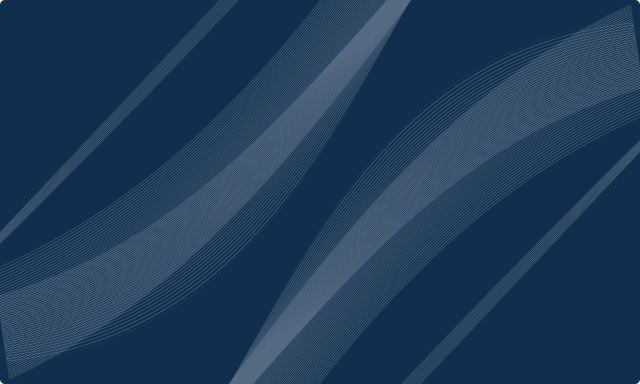
This background is drawn by a WebGL 2 fragment shader. Its source:

```glsl
#version 300 es
precision highp float;
// Two woven ribbons of fine curved lines and two thin strips on navy, with half-turn symmetry.
uniform vec2 u_resolution;
out vec4 outColor;

const vec2 CANVAS = vec2(1.662, 1.0);

// Cubic edge of a ribbon, across the diagonal, at position t along it.
float edge(vec4 c, float t) {
    return c.x + t * (c.y + t * (c.z + t * c.w));
}

// Integral of a periodic pulse, used to box-filter the lines.
float pulseSum(float x, float width) {
    return floor(x) * width + min(fract(x), width);
}

// Coverage of a family of lines spread between two edges; bend crowds one side.
float lineFamily(vec2 p, vec4 upper, vec4 lower, float count, float bend, float pixel) {
    float t = p.x - p.y;
    float top = edge(upper, t);
    float span = max(edge(lower, t) - top, 0.004);
    float f = (p.x + p.y - top) / span;
    float slope = 1.414 / span;
    float inside = clamp(0.5 + min(f, 1.0 - f) / (slope * pixel), 0.0, 1.0);

    f = clamp(f, 0.0, 1.0);
    float index = count * (f + bend * f * (1.0 - f));
    float density = count * (1.0 + bend * (1.0 - 2.0 * f)) * slope;
    float width = min(0.0021 * density, 1.0);
    float reach = density * pixel;
    float cover = pulseSum(index + 0.5 * reach, width) - pulseSum(index - 0.5 * reach, width);
    return inside * cover / reach;
}

// One half of the design: a ribbon of two overlapping families and a strip.
float weave(vec2 p, float pixel) {
    float outer = lineFamily(p, vec4(0.8525, 0.0935, -0.1715, 0.035),
                             vec4(1.169, 0.0, -0.13, 0.04), 50.0, -0.3, pixel);
    float inner = lineFamily(p, vec4(1.008, 0.121, -0.1944, 0.0714),
                             vec4(1.285, -0.02, -0.29, 0.11), 36.0, 0.4, pixel);
    float strip = lineFamily(p, vec4(0.585, -0.028, 0.0, 0.0),
                             vec4(0.632, -0.009, -0.013, 0.0), 8.0, 0.0, pixel);

    // Slanted end of the ribbon.
    float cut = clamp(0.5 + (p.x - 0.149 * (p.y - 0.844)) / pixel, 0.0, 1.0);
    float ribbon = 1.0 - (1.0 - 0.6 * outer) * (1.0 - 0.6 * inner);
    return max(ribbon * cut, 0.6 * strip);
}

void main() {
    float pixel = 1.0 / u_resolution.y;
    vec2 centered = (gl_FragCoord.xy - 0.5 * u_resolution) * pixel;
    vec2 p = 0.5 * CANVAS + centered * vec2(1.0, -1.0);

    vec3 navy = vec3(0.065, 0.18, 0.305);
    vec3 thread = vec3(0.42, 0.49, 0.57);
    float lines = max(weave(p, pixel), weave(CANVAS - p, pixel));
    vec3 color = mix(navy, thread, lines);

    // Rounded white corners.
    vec2 corner = abs(centered) - 0.5 * u_resolution * pixel + 0.013;
    float outside = length(max(corner, 0.0)) - 0.013;
    color = mix(color, vec3(1.0), clamp(0.5 + outside / pixel, 0.0, 1.0));
    outColor = vec4(color, 1.0);
}
```
